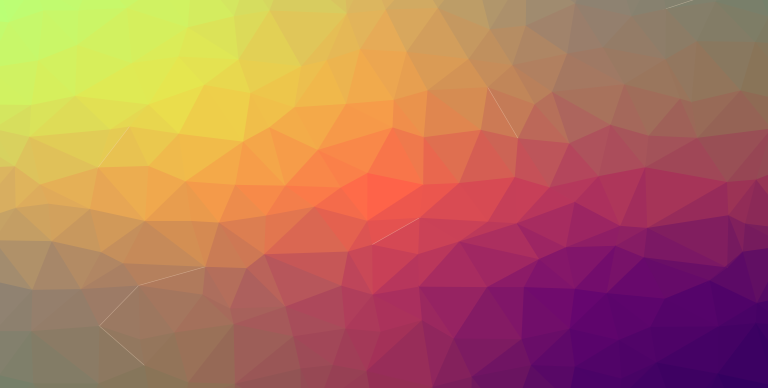
A WebGL 1 fragment shader for this background:

```glsl
precision highp float;
// Low-poly gradient: a jittered grid of points is split into flat triangles.
// Each triangle takes one colour at its centroid, the average of one palette
// read across and the same palette read downwards; a few seams glow faintly.

uniform vec2 u_resolution;

#define PITCH vec2(0.122, 0.1026)    // grid spacing, in canvas heights
#define ORIGIN vec2(0.120, 0.0415)   // grid offset from the top left
#define JITTER vec2(0.82, 0.76)      // point scatter, in cells
#define SEAM_SHARE 0.05              // share of diagonals with a pale seam
#define SEAM_WIDTH 0.001
#define SEAM_STRENGTH 0.28

const vec3 LIME   = vec3(0.73, 1.00, 0.46);
const vec3 GOLD   = vec3(0.92, 0.89, 0.29);
const vec3 CORAL  = vec3(1.00, 0.385, 0.285);
const vec3 PLUM   = vec3(0.42, 0.025, 0.44);
const vec3 INDIGO = vec3(0.19, 0.00, 0.37);
const vec3 PALE   = vec3(0.95, 0.85, 0.75);

float hash(vec2 p) {
  return fract(sin(dot(p, vec2(127.1, 311.7))) * 43758.5);
}

vec2 gridPoint(vec2 id) {
  vec2 scatter = vec2(hash(id + 8.1), hash(id + 57.3)) - 0.5;
  return ORIGIN + PITCH * (id + JITTER * scatter);
}

vec3 palette(float t) {
  float s = clamp(t, 0.0, 1.0) * 4.0;
  vec3 c = mix(LIME, GOLD, min(s, 1.0));
  c = mix(c, CORAL, clamp(s - 1.0, 0.0, 1.0));
  c = mix(c, PLUM, clamp(s - 2.0, 0.0, 1.0));
  return mix(c, INDIGO, clamp(s - 3.0, 0.0, 1.0));
}

float cross2(vec2 a, vec2 b) {
  return a.x * b.y - a.y * b.x;
}

// Signed distance from the line a-b, positive on its left
float lineSide(vec2 p, vec2 a, vec2 b) {
  return cross2(normalize(b - a), p - a);
}

// Distance to the nearest edge, positive inside for either winding
float triangleDepth(vec2 p, vec2 a, vec2 b, vec2 c) {
  float winding = sign(cross2(b - a, c - a));
  return min(min(winding * lineSide(p, a, b), winding * lineSide(p, b, c)),
             winding * lineSide(p, c, a));
}

// Adds colour and coverage of a triangle whose edge a-b is the cell diagonal
void addTriangle(inout vec4 sum, vec2 p, vec2 a, vec2 b, vec2 c,
                 float seam, float pixel, float aspect) {
  float cover = clamp(triangleDepth(p, a, b, c) / pixel + 0.5, 0.0, 1.0);
  vec2 centre = (a + b + c) / 3.0;
  vec3 colour = 0.5 * (palette(centre.x / aspect) + palette(centre.y));
  float offLine = abs(lineSide(p, a, b));
  float line = 1.0 - smoothstep(0.0, SEAM_WIDTH + 0.5 * pixel, offLine);
  colour = mix(colour, PALE, seam * line * SEAM_STRENGTH);
  sum += vec4(colour, 1.0) * cover;
}

void main() {
  float pixel = 1.0 / u_resolution.y;
  float aspect = u_resolution.x * pixel;
  vec2 p = gl_FragCoord.xy * pixel;
  p.y = 1.0 - p.y;
  vec2 home = floor((p - ORIGIN) / PITCH);
  vec4 sum = vec4(0.0);

  // Scattered points may push a triangle into a neighbouring cell
  for (int j = -1; j <= 1; j++) {
    for (int i = -1; i <= 1; i++) {
      vec2 id = home + vec2(float(i), float(j));
      vec2 a = gridPoint(id);
      vec2 b = gridPoint(id + vec2(1.0, 0.0));
      vec2 c = gridPoint(id + vec2(1.0, 1.0));
      vec2 d = gridPoint(id + vec2(0.0, 1.0));
      float seam = step(1.0 - SEAM_SHARE, hash(id + 19.7));

      // Split along the shorter diagonal
      if (distance(a, c) < distance(b, d)) {
        addTriangle(sum, p, a, c, b, seam, pixel, aspect);
        addTriangle(sum, p, a, c, d, seam, pixel, aspect);
      } else {
        addTriangle(sum, p, b, d, a, seam, pixel, aspect);
        addTriangle(sum, p, b, d, c, seam, pixel, aspect);
      }
    }
  }
  gl_FragColor = vec4(sum.rgb / max(sum.a, 0.001), 1.0);
}
```
